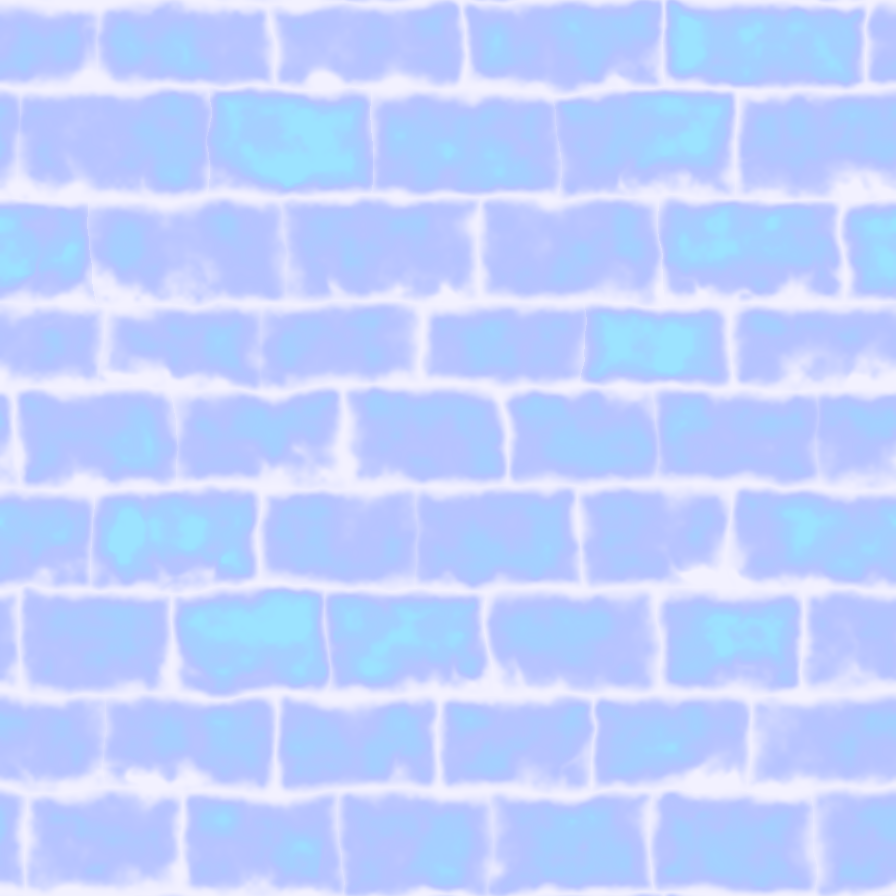
Reproduce this texture map procedurally as a Shadertoy shader.

```glsl
// Soft pastel brick wall: nine uneven courses, pale worn mortar and cyan-stained faces.

float hash(vec2 p) {
    vec3 q = fract(p.xyx * vec3(0.1031, 0.1030, 0.0973));
    q += dot(q, q.yzx + 33.33);
    return fract((q.x + q.y) * q.z);
}

// Value noise that wraps after "period" cells
float noise(vec2 uv, float period, float seed) {
    vec2 p = uv * period, cell = floor(p), f = fract(p);
    f = f * f * (3.0 - 2.0 * f);
    vec2 a = mod(cell, period) + seed, b = mod(cell + 1.0, period) + seed;
    return mix(mix(hash(a), hash(vec2(b.x, a.y)), f.x),
               mix(hash(vec2(a.x, b.y)), hash(b), f.x), f.y);
}

float fbm(vec2 uv, float period, float seed) {
    float sum = 0.0, amp = 0.571;
    for (int i = 0; i < 3; i++) {
        sum += amp * noise(uv, period, seed + float(i) * 17.0);
        period *= 2.0;
        amp *= 0.5;
    }
    return sum;
}

// Course edges measured from the top, then joint layout of each course
const float courseEdge[10] = float[](0.0, 0.1, 0.221, 0.338, 0.434, 0.542, 0.658, 0.775, 0.883, 1.0);
const float firstJoint[9] = float[](0.098, 0.227, 0.111, 0.118, 0.023, 0.113, 0.018, 0.125, 0.033);
const float jointPitch[9] = float[](0.214, 0.197, 0.206, 0.177, 0.178, 0.177, 0.177, 0.180, 0.174);
const int jointCount[9] = int[](5, 5, 5, 5, 6, 5, 6, 5, 6);

vec3 heightColor(float h) {
    vec3 c = mix(vec3(0.61, 0.89, 1.0), vec3(0.645, 0.815, 1.0), smoothstep(0.1, 0.24, h));
    c = mix(c, vec3(0.715, 0.765, 1.0), smoothstep(0.22, 0.46, h));
    return mix(c, vec3(0.95, 0.945, 1.0), smoothstep(0.42, 1.0, h));
}

void mainImage(out vec4 fragColor, in vec2 fragCoord) {
    vec2 uv = fragCoord / iResolution.xy;
    uv.y = 1.0 - uv.y;

    // Wobble the outlines
    vec2 warp = vec2(fbm(uv, 16.0, 3.0), fbm(uv, 16.0, 91.0)) - 0.5;
    vec2 p = fract(uv + 0.02 * warp);

    // Find the course
    int row = 0;
    for (int i = 1; i < 9; i++) if (p.y > courseEdge[i]) row = i;
    float above = p.y - courseEdge[row];
    float below = courseEdge[row + 1] - p.y;

    // Find the joints on either side
    float left = 1.0, right = 1.0, leftId = 0.0, rightId = 0.0;
    for (int i = 0; i < jointCount[row]; i++) {
        float jitter = 0.02 * (hash(vec2(i, row) + 40.0) - 0.5);
        float d = p.x - firstJoint[row] - jointPitch[row] * float(i) - jitter;
        if (fract(d) < left) { left = fract(d); leftId = float(i); }
        if (fract(-d) < right) { right = fract(-d); rightId = float(i); }
    }
    float side = min(left, right), bed = min(above, below);
    float jointId = left < right ? leftId : rightId;
    float jointTone = hash(vec2(jointId, row) + 7.0);
    float brickTone = hash(vec2(leftId, row) + 23.0) + 0.16 * (0.45 - p.y);

    // Soft mortar with rounded meeting points and joints of uneven strength
    float grain = fbm(uv, 36.0, 150.0);
    float swell = 0.55 + 0.8 * grain;
    float bedMortar = 1.0 - smoothstep(-0.004, 0.018, bed / swell);
    float jointMortar = 1.0 - smoothstep(-0.005, 0.011 + 0.005 * jointTone, side / swell);
    jointMortar *= mix(0.5, 1.0, smoothstep(0.05, 0.6, jointTone));
    float mortar = 1.0 - (1.0 - bedMortar) * (1.0 - jointMortar);

    // Brick face: blotches, stained bricks and a raised rim
    float blotch = fbm(uv, 20.0, 210.0) - 0.5;
    float face = 0.345 + 0.42 * blotch + 0.32 * (grain - 0.5);
    face += 0.1 * (0.5 - brickTone) - 0.12 * smoothstep(0.68, 0.9, brickTone);
    face += 0.17 * (1.0 - smoothstep(0.006, 0.03, min(side, bed)));

    // Worn lower edges and soft pale wisps
    float wearPatch = smoothstep(0.42, 0.7, fbm(uv, 10.0, 310.0));
    float low = 1.0 - smoothstep(0.005, 0.06, below);
    float ridge = 1.0 - abs(2.0 * fbm(uv + 0.02 * warp, 15.0, 400.0) - 1.0);
    float wisp = smoothstep(0.75, 1.0, ridge) * wearPatch;
    face += 0.34 * low * wearPatch * (0.3 + grain) + 0.17 * wisp * (0.5 + low);

    float height = mix(face, 0.96 + 0.2 * (grain - 0.5), mortar);
    fragColor = vec4(heightColor(clamp(height, 0.0, 1.0)), 1.0);
}
```
